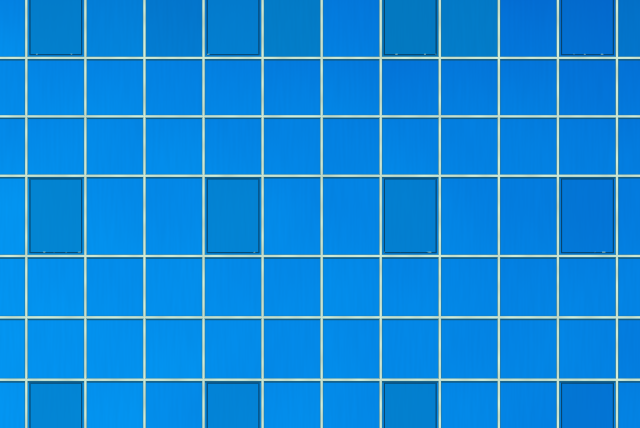
Reproduce this pattern procedurally as a Shadertoy shader.

```glsl
// Lengths are fractions of the canvas height
const float COL_PITCH   = 0.1380;
const float COL_START   = 0.0615;
const float TALL_ROW    = 0.1875;
const float SHORT_ROW   = 0.1410;
const float ROW_START   = -0.0937;   // foot of the middle tall row, from ROW_CENTRE
const float ROW_CENTRE  = 0.4961;
const float ROW_SQUEEZE = 0.0517;    // rows shrink slightly upwards
const float BAR_HALF    = 0.0027;
const float EDGE_HALF   = 0.0042;
const float SHADOW_DROP = 0.0048;
const float SHADOW_HALF = 0.0018;
const float FRAME_HALF  = 0.0014;
const vec2  FRAME_INSET = vec2(0.0085, 0.0075);
const float WINDOW_STEP = 3.0;       // every third column opens in tall rows

const vec3 BRIGHT_BLUE = vec3(0.01, 0.58, 0.94);
const vec3 DEEP_BLUE   = vec3(0.01, 0.39, 0.80);
const vec3 TEAL        = vec3(0.01, 0.48, 0.74);
const vec3 CREAM       = vec3(0.82, 0.91, 0.82);
const vec3 BAR_EDGE    = vec3(0.20, 0.45, 0.54);
const vec3 SHADOW      = vec3(0.07, 0.32, 0.45);
const vec3 FRAME       = vec3(0.03, 0.23, 0.36);

float hash(vec2 p) {
    vec3 q = fract(p.xyx * vec3(0.1031, 0.1030, 0.0973));
    q += dot(q, q.yzx + 33.33);
    return fract((q.x + q.y) * q.z);
}

vec2 gradientAt(vec2 cell) {
    float angle = 6.2832 * hash(cell);
    return vec2(cos(angle), sin(angle));
}

float gradientNoise(vec2 p) {
    vec2 i = floor(p), f = p - i;
    vec2 u = f * f * f * (f * (f * 6.0 - 15.0) + 10.0);
    vec2 e = vec2(0.0, 1.0);
    float a = dot(gradientAt(i), f);
    float b = dot(gradientAt(i + e.yx), f - e.yx);
    float c = dot(gradientAt(i + e.xy), f - e.xy);
    float d = dot(gradientAt(i + e.yy), f - e.yy);
    return mix(mix(a, b, u.x), mix(c, d, u.x), u.y);
}

// Antialiased coverage of a stripe around zero
float stripe(float d, float halfWidth, float px) {
    return 1.0 - smoothstep(halfWidth - 0.6 * px, halfWidth + 0.6 * px, abs(d));
}

float boxDistance(vec2 p, vec2 halfSize) {
    vec2 d = abs(p) - halfSize;
    return length(max(d, 0.0)) + min(max(d.x, d.y), 0.0);
}

void mainImage(out vec4 fragColor, in vec2 fragCoord) {
    float px = 1.0 / iResolution.y;
    vec2 uv = fragCoord / iResolution.xy;
    vec2 p = fragCoord * px;

    // Columns of equal pitch; rows cycle tall, short, short
    float col = floor((p.x - COL_START) / COL_PITCH);
    float period = TALL_ROW + 2.0 * SHORT_ROW;
    float rise = p.y - ROW_CENTRE;
    float v = rise + ROW_SQUEEZE * rise * rise - ROW_START;
    float cycle = floor(v / period);
    float q = v - cycle * period;
    bool tall = q < TALL_ROW;
    float row = tall ? 0.0 : 1.0 + floor((q - TALL_ROW) / SHORT_ROW);
    vec2 size = vec2(COL_PITCH, tall ? TALL_ROW : SHORT_ROW);
    vec2 local = vec2(p.x - COL_START - col * COL_PITCH,
                      tall ? q : q - TALL_ROW - (row - 1.0) * SHORT_ROW);
    vec2 toBar = local - size * step(0.5 * size, local);   // signed, nearest bar
    vec2 id = vec2(col, cycle * 3.0 + row) + 20.0;
    float window = tall && mod(col, WINDOW_STEP) < 0.5 ? 1.0 : 0.0;
    float topRow = step(1.0, cycle);

    // Glass: broad gradient, tone per panel, faint vertical grain
    float depth = 0.42 * uv.x + 0.48 * uv.y * uv.y * uv.y;
    depth += (hash(id) - 0.5) * mix(0.10, 0.30, topRow);
    depth += 0.06 * (local.y / size.y - 0.5) + 0.10 * gradientNoise(p * 5.0);
    vec3 color = mix(BRIGHT_BLUE, DEEP_BLUE, clamp(depth, 0.0, 1.1));
    float tealPanel = topRow * smoothstep(0.6, 0.9, hash(id + 7.3));
    color = mix(color, TEAL, 0.7 * tealPanel);
    color *= 1.0 + 0.02 * gradientNoise(p * vec2(160.0, 12.0));

    // Opening windows: duller pane, dark frame, pale chips on the sill
    vec2 halfPane = 0.5 * size - FRAME_INSET;
    float pane = boxDistance(local - 0.5 * size, halfPane);
    float inside = 1.0 - smoothstep(-px, px, pane);
    vec3 paneTint = mix(TEAL, DEEP_BLUE, 0.8 * smoothstep(0.6, 1.0, uv.x));
    color = mix(color, paneTint, window * inside * mix(0.35, 0.65, hash(id + 3.1)));
    color = mix(color, FRAME, 0.85 * window * stripe(pane, FRAME_HALF, px));
    float chip = smoothstep(0.22, 0.42, gradientNoise(p * vec2(75.0, 40.0)));
    float sill = stripe(local.y - FRAME_INSET.y - 0.001, 0.0016, px);
    color = mix(color, CREAM, 0.7 * window * inside * chip * sill);

    // Shadow below the horizontal bars, then soft edges and pale cores
    float shadow = stripe(toBar.y + SHADOW_DROP, SHADOW_HALF, px);
    color = mix(color, SHADOW, 0.85 * shadow);
    float edge = max(stripe(toBar.x, EDGE_HALF, px), 0.6 * stripe(toBar.y, EDGE_HALF, px));
    color = mix(color, BAR_EDGE, 0.8 * edge);
    float core = max(stripe(toBar.x, BAR_HALF, px), stripe(toBar.y, BAR_HALF, px));
    float wear = 1.0 + 0.10 * gradientNoise(p * 28.0);
    color = mix(color, CREAM * wear, 0.95 * core);

    fragColor = vec4(clamp(color, 0.0, 1.0), 1.0);
}
```
